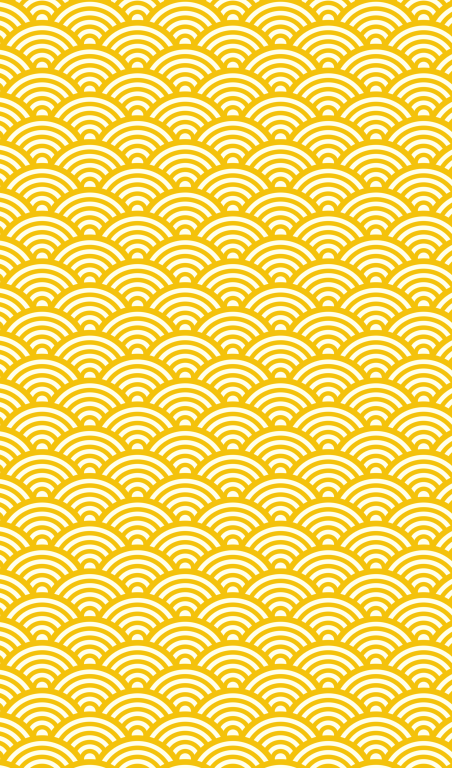
A WebGL 2 fragment shader for this pattern:

```glsl
#version 300 es
precision highp float;
// Overlapping wave fans: rows of concentric cream arcs on golden yellow.

#define FAN_RADIUS 0.0621              // in canvas heights
#define FAN_ORIGIN vec2(4.883, 8.686)  // centre of one fan, in fan radii
#define ROW_STEP 0.5                   // row spacing, in fan radii
#define OUTER_ARC 0.832                // middle of the widest cream arc
#define ARC_PITCH 0.19                 // distance between arcs
#define ARC_WIDTH 0.096
#define ARC_COUNT 4.0
#define DOME_RADIUS 0.122
#define YELLOW vec3(0.955, 0.76, 0.045)
#define CREAM vec3(1.0, 1.0, 0.925)

uniform vec2 u_resolution;
out vec4 fragColor;

// Smooth coverage of a shape from its signed distance.
float coverage(float dist, float pixel) {
    return 1.0 - smoothstep(-0.7 * pixel, 0.7 * pixel, dist);
}

// Colour of one fan at radius r: cream arcs around a small cream dome.
vec3 fanColor(float r, float pixel) {
    float arc = clamp(round((OUTER_ARC - r) / ARC_PITCH), 0.0, ARC_COUNT - 1.0);
    float arcDist = abs(r - OUTER_ARC + arc * ARC_PITCH) - 0.5 * ARC_WIDTH;
    float dist = min(arcDist, r - DOME_RADIUS);
    return mix(YELLOW, CREAM, coverage(dist, pixel));
}

void main() {
    float unit = u_resolution.y * FAN_RADIUS;
    float pixel = 1.0 / unit;
    vec2 p = gl_FragCoord.xy / unit - FAN_ORIGIN;

    // Paint from the back row to the front; lower rows lie in front.
    float frontRow = floor((p.y - 1.0) / ROW_STEP);
    vec3 color = YELLOW;
    for (int i = 3; i >= 0; i--) {
        float row = frontRow + float(i);
        float shift = mod(row, 2.0);  // alternate rows move half a repeat
        vec2 local = vec2(mod(p.x - shift + 1.0, 2.0) - 1.0, p.y - row * ROW_STEP);
        float r = length(local);
        color = mix(color, fanColor(r, pixel), coverage(r - 1.0, pixel));
    }
    fragColor = vec4(color, 1.0);
}
```
